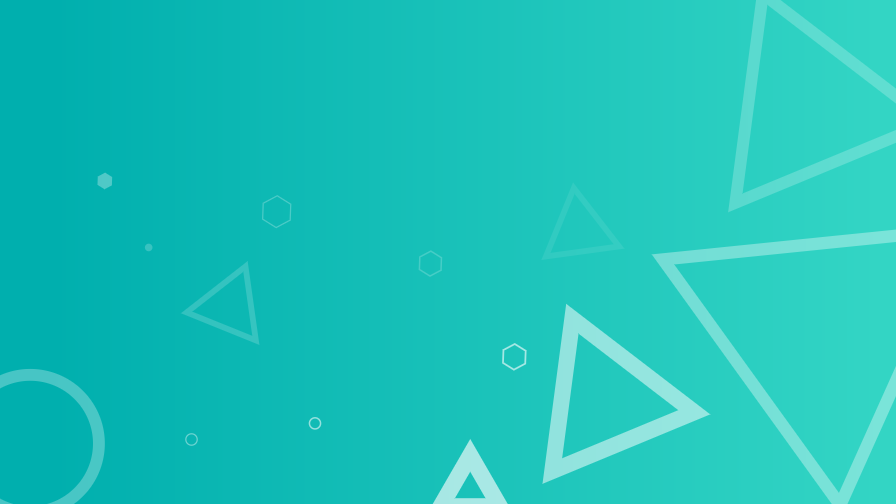
This background is drawn by a Shadertoy shader. Its source:

```glsl
// Teal backdrop with a left-to-right gradient and translucent white outlines:
// triangles, hexagons and rings. Each is a distance function whose border is
// inset from its rim, then blended over the gradient with smooth edges.

#define TEAL_DARK  vec3(0.000, 0.686, 0.682)
#define TEAL_LIGHT vec3(0.200, 0.835, 0.770)
#define INK        vec3(1.0)
#define FADE_START 0.06
#define FADE_END   0.98

const float PI = 3.14159;

// Per shape: centre x, centre y, circumradius, border (canvas heights).
const vec4 TRIANGLES[6] = vec4[6](
    vec4(1.606, 0.789, 0.265, 0.0235),
    vec4(1.632, 0.343, 0.3715, 0.0245),
    vec4(1.203, 0.205, 0.208, 0.032),
    vec4(1.150, 0.543, 0.096, 0.0115),
    vec4(0.455, 0.392, 0.097, 0.0115),
    vec4(0.933, 0.029, 0.100, 0.0325));
const vec4 HEXAGONS[4] = vec4[4](
    vec4(0.208, 0.641, 0.0165, 0.033),
    vec4(0.549, 0.580, 0.033, 0.0025),
    vec4(0.854, 0.477, 0.0265, 0.003),
    vec4(1.0205, 0.292, 0.0275, 0.0035));
const vec4 RINGS[4] = vec4[4](
    vec4(0.060, 0.120, 0.148, 0.0235),
    vec4(0.295, 0.509, 0.0075, 0.015),
    vec4(0.380, 0.128, 0.0125, 0.0025),
    vec4(0.625, 0.160, 0.0125, 0.003));

// Per triangle: angle of one corner in degrees, opacity.
const vec2 TRIANGLE_STYLE[6] = vec2[6](
    vec2(-7.5, 0.22), vec2(35.8, 0.35), vec2(-7.5, 0.51),
    vec2(-22.2, 0.08), vec2(68.0, 0.17), vec2(90.0, 0.62));
const vec4 HEXAGON_OPACITY = vec4(0.30, 0.25, 0.20, 0.60);
const vec4 RING_OPACITY = vec4(0.28, 0.20, 0.40, 0.55);

// Regular polygon with sharp corners, one of them at the given angle.
float polygonDistance(vec2 p, float sides, float radius, float angle) {
    float halfSector = PI / sides;
    float a = mod(atan(p.y, p.x) - angle, 2.0 * halfSector) - halfSector;
    return length(p) * cos(a) - radius * cos(halfSector);
}

// Coverage of the band lying just inside the rim.
float borderMask(float d, float border, float pixel) {
    float band = abs(d + 0.5 * border) - 0.5 * border;
    return clamp(0.5 - band / pixel, 0.0, 1.0);
}

void mainImage(out vec4 fragColor, in vec2 fragCoord) {
    float pixel = 1.0 / iResolution.y;
    vec2 p = fragCoord * pixel;

    // Background gradient
    float across = fragCoord.x / iResolution.x;
    float fade = clamp((across - FADE_START) / (FADE_END - FADE_START), 0.0, 1.0);
    vec3 color = mix(TEAL_DARK, TEAL_LIGHT, fade);

    // Triangles
    for (int i = 0; i < 6; i++) {
        vec4 s = TRIANGLES[i];
        float d = polygonDistance(p - s.xy, 3.0, s.z, radians(TRIANGLE_STYLE[i].x));
        color = mix(color, INK, TRIANGLE_STYLE[i].y * borderMask(d, s.w, pixel));
    }

    // Hexagons and rings
    for (int i = 0; i < 4; i++) {
        vec4 h = HEXAGONS[i];
        float d = polygonDistance(p - h.xy, 6.0, h.z, radians(88.0));
        color = mix(color, INK, HEXAGON_OPACITY[i] * borderMask(d, h.w, pixel));

        vec4 r = RINGS[i];
        d = length(p - r.xy) - r.z;
        color = mix(color, INK, RING_OPACITY[i] * borderMask(d, r.w, pixel));
    }

    fragColor = vec4(color, 1.0);
}
```
